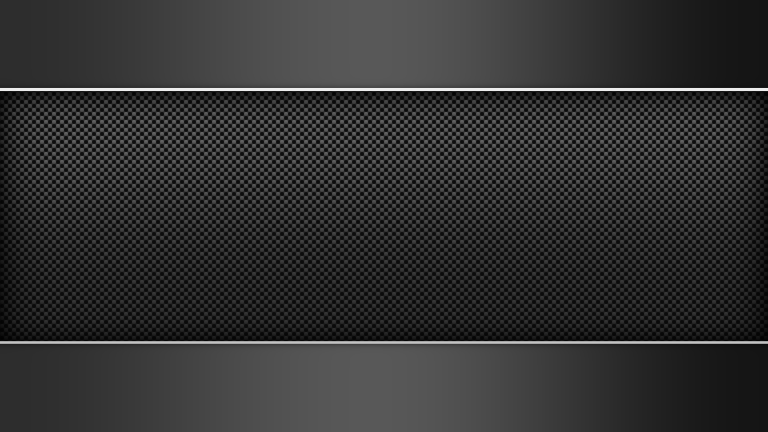
A WebGL 2 fragment shader for this background:

```glsl
#version 300 es
precision highp float;
// Brushed dark metal bands framing a recessed carbon fibre panel with bright trim lines.

#define PANEL_TOP 0.7928
#define PANEL_BOTTOM 0.2072
#define TRIM_HALF 0.0036
#define WEAVE_CELL vec2(0.00926, 0.00926)
#define METAL_PEAK 0.485
#define SHADOW_REACH 0.038
#define TRIM_TOP_TONE 0.93
#define TRIM_BOTTOM_TONE 0.76

uniform vec2 u_resolution;
out vec4 fragColor;

const float PI = 3.14159265;

// Horizontal sheen: dim at the left, bright in the middle, near black at the right.
float metalTone(float x) {
    float edgeTone = x < METAL_PEAK ? 0.175 : 0.08;
    float span = x < METAL_PEAK ? METAL_PEAK : 1.0 - METAL_PEAK;
    float rise = 1.0 - smoothstep(0.0, 1.0, abs(x - METAL_PEAK) / span);
    return mix(edgeTone, 0.345, rise);
}

// Rounded fibres around soft dark pits, each fibre lit from above.
float weaveTone(vec2 p, float light) {
    vec2 cell = p / WEAVE_CELL;
    float checker = sin(PI * cell.x) * sin(PI * cell.y);
    float raised = smoothstep(-0.55, 0.55, checker);
    float lit = mix(0.8, 1.2, fract(cell.y));
    return mix(0.03 + 0.07 * light, light * mix(1.0, lit, raised), raised);
}

// Overhead light fades downwards; an inner shadow hugs the frame.
float panelTone(vec2 p, float aspect) {
    float height = (p.y - PANEL_BOTTOM) / (PANEL_TOP - PANEL_BOTTOM);
    float light = mix(0.2, 0.38, smoothstep(0.15, 0.95, height));
    float side = min(p.x, aspect - p.x);
    float shade = 1.0 - 0.65 * exp(-side / SHADOW_REACH);
    shade *= 1.0 - 0.9 * exp(-(PANEL_TOP - p.y) / (0.7 * SHADOW_REACH));
    shade *= 1.0 - 0.75 * exp(-(p.y - PANEL_BOTTOM) / (0.6 * SHADOW_REACH));
    return weaveTone(p, light) * shade;
}

// Antialiased coverage of a horizontal line.
float lineMask(float y, float center, float halfWidth, float pixel) {
    return clamp((halfWidth - abs(y - center)) / pixel + 0.5, 0.0, 1.0);
}

void main() {
    vec2 p = gl_FragCoord.xy / u_resolution.y;
    float aspect = u_resolution.x / u_resolution.y;
    float pixel = 1.0 / u_resolution.y;

    // Metal bands, darkened slightly beside the trim
    float middle = 0.5 * (PANEL_TOP + PANEL_BOTTOM);
    float reach = 0.5 * (PANEL_TOP - PANEL_BOTTOM);
    float outside = abs(p.y - middle) - reach;
    float tone = metalTone(p.x / aspect);
    tone *= 1.0 - 0.3 * exp(-max(outside - TRIM_HALF, 0.0) / 0.005);

    // Recessed panel
    float inside = clamp(0.5 - outside / pixel, 0.0, 1.0);
    vec2 q = vec2(p.x, clamp(p.y, PANEL_BOTTOM, PANEL_TOP));
    tone = mix(tone, panelTone(q, aspect), inside);

    // Trim lines
    tone = mix(tone, TRIM_TOP_TONE, lineMask(p.y, PANEL_TOP, TRIM_HALF, pixel));
    tone = mix(tone, TRIM_BOTTOM_TONE, lineMask(p.y, PANEL_BOTTOM, 0.85 * TRIM_HALF, pixel));

    fragColor = vec4(vec3(tone), 1.0);
}
```
